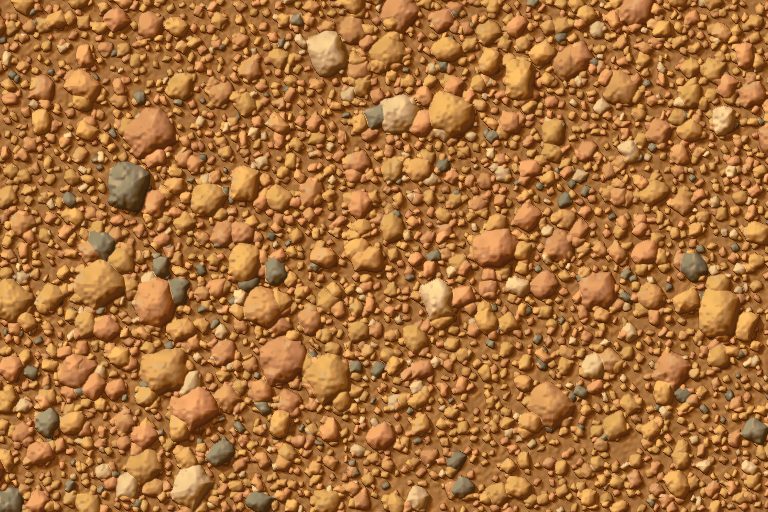
This texture is drawn by a WebGL 2 fragment shader. Its source:

```glsl
#version 300 es
precision highp float;
// Sunlit dry gravel: a height field piled from four sizes of rough, jittered
// pebbles, lit from the upper left with marched soft shadows. The light level
// runs through an earthy colour ramp, then each stone gets its own tint.

#define COARSE_CELL 0.115
#define CELL_RATIO 0.57
#define COARSE_SHARE 0.30
#define SHARE_STEP 0.22
#define ROUGHNESS 0.0030
#define EDGE_WARP 0.0085
#define SUN vec3(-0.50, 0.56, 0.72)
#define SHADOW_DEPTH 0.72
#define GREY_SHARE 0.045
#define PALE_SHARE 0.06

uniform vec2 u_resolution;
out vec4 fragColor;

vec3 hash3(vec2 p) {
  vec3 k = vec3(dot(p, vec2(127.1, 311.7)), dot(p, vec2(269.5, 183.3)),
                dot(p, vec2(419.2, 371.9)));
  return fract(sin(k) * 43758.5453);
}

// Two independent channels of smooth value noise.
vec2 noise2(vec2 p) {
  vec2 i = floor(p), f = fract(p);
  f = f * f * (3.0 - 2.0 * f);
  vec2 low = mix(hash3(i).xy, hash3(i + vec2(1, 0)).xy, f.x);
  vec2 high = mix(hash3(i + vec2(0, 1)).xy, hash3(i + vec2(1, 1)).xy, f.x);
  return mix(low, high, f.y);
}

// Height of the pile; seed identifies the topmost stone.
float pile(vec2 p, out vec3 seed) {
  vec2 warp = noise2(p * 42.0) - 0.5;
  vec2 grain = noise2(p * 125.0) - 0.5;
  vec2 q = p + warp * EDGE_WARP + grain * 0.0025;
  float top = -0.008, cell = COARSE_CELL, share = COARSE_SHARE;
  seed = vec3(0.5);
  for (int layer = 0; layer < 4; layer++) {
    vec2 home = floor(q / cell);
    for (int k = 0; k < 9; k++) {
      vec2 id = home + vec2(k % 3 - 1, k / 3 - 1);
      vec3 h = hash3(id + float(layer) * 37.0);
      vec2 centre = (id + 0.15 + 0.7 * h.xy) * cell;
      // Broad drifts of coarser and finer stones
      float drift = 0.13 * sin(dot(centre, vec2(-3.1, 4.3)) + 1.2);
      if (h.z > share + drift) continue;
      vec3 g = fract(h.zxy * 61.7 + h * 13.3);
      float radius = cell * mix(0.29, 0.46, g.x);
      float a = g.y * 6.283;
      vec2 d = mat2(cos(a), sin(a), -sin(a), cos(a)) * (q - centre) / radius;
      d = abs(d * vec2(1.0, 1.0 + 0.35 * g.z));
      float r2 = mix(dot(d, d), pow(max(d.x, d.y), 2.0) * 1.25, 0.45);
      if (r2 >= 1.0) continue;
      float z = radius * (0.85 * pow(1.0 - r2, 0.6) + 0.5 * g.z - 0.25);
      if (z > top) { top = z; seed = g; }
    }
    cell *= CELL_RATIO;
    share += SHARE_STEP;
  }
  return top + ROUGHNESS * (grain.x + 0.8 * warp.x);
}

// Earth tones from deep shadow to full sun.
vec3 earth(float v) {
  vec3 c = mix(vec3(0.29, 0.14, 0.04), vec3(0.53, 0.30, 0.09), smoothstep(0.02, 0.22, v));
  c = mix(c, vec3(0.64, 0.44, 0.25), smoothstep(0.22, 0.42, v));
  c = mix(c, vec3(0.79, 0.56, 0.34), smoothstep(0.40, 0.62, v));
  return mix(c, vec3(0.94, 0.71, 0.42), smoothstep(0.62, 0.90, v));
}

vec3 shade(vec2 p) {
  vec3 seed, other;
  float e = 0.002;
  float h = pile(p, seed);
  vec2 slope = vec2(pile(p + vec2(e, 0), other), pile(p + vec2(0, e), other)) - h;
  vec3 sun = normalize(SUN);
  float light = max(dot(normalize(vec3(-slope / e, 1.0)), sun), 0.0);

  // Soft shadow along the way to the sun
  float block = 0.0, t = 0.006;
  for (int i = 0; i < 4; i++) {
    float rise = pile(p + sun.xy / length(sun.xy) * t, other) - h;
    block = max(block, smoothstep(0.0, 0.009, rise - t * sun.z / length(sun.xy)));
    t *= 1.75;
  }
  float hollow = smoothstep(-0.009, 0.008, h);
  float v = (0.10 + 0.92 * light) * (1.0 - SHADOW_DEPTH * block) * mix(0.6, 1.0, hollow);

  // Stone tints: ochre to rose, with a few grey and pale ones
  vec2 stain = noise2(p * 70.0);
  vec3 tint = mix(vec3(1.01, 1.01, 0.92), vec3(1.01, 0.93, 0.98), smoothstep(0.3, 0.9, seed.y));
  float kind = fract(seed.x * 7.3 + seed.z * 3.1);
  if (kind < GREY_SHARE) tint = vec3(0.68, 0.81, 1.02);
  else if (kind < GREY_SHARE + PALE_SHARE) tint = vec3(1.05, 1.16, 1.36);
  tint *= 0.92 + 0.13 * seed.z + 0.10 * (stain.x - 0.5);
  vec3 colour = earth(v) * tint;
  float dust = smoothstep(0.68, 0.95, stain.y) * smoothstep(0.55, 0.85, v);
  return mix(colour, vec3(0.89, 0.73, 0.52), 0.55 * dust);
}

void main() {
  // Two diagonal samples smooth the stone edges
  vec2 shift = vec2(0.25, -0.25);
  vec3 colour = shade((gl_FragCoord.xy + shift) / u_resolution.y)
              + shade((gl_FragCoord.xy - shift) / u_resolution.y);
  fragColor = vec4(clamp(colour * 0.5, 0.0, 1.0), 1.0);
}
```
